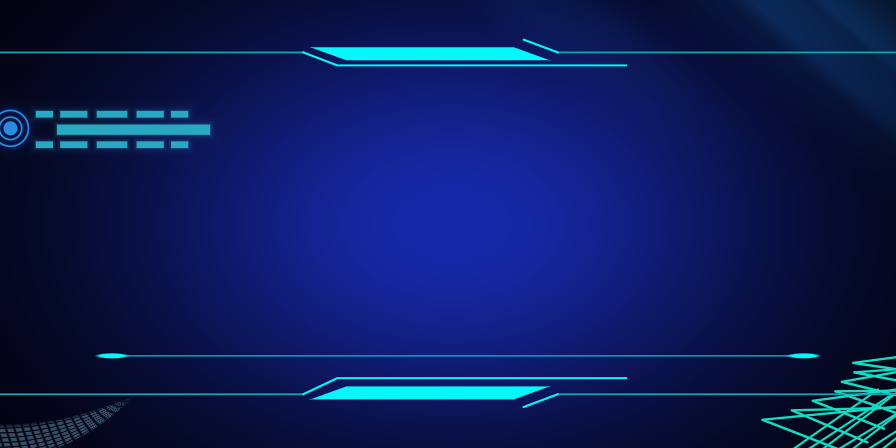
Give the GLSL for this background, as a WebGL 1 fragment shader.

```glsl
precision highp float;
uniform vec2 u_resolution;

const vec3 CYAN = vec3(0.02, 0.97, 0.98);
const vec3 TEAL = vec3(0.16, 0.66, 0.76);

float hash(float n) {
  n = fract(n * 0.1031);
  n *= n + 33.33;
  return fract(n * (n + n));
}

// Antialiased coverage of a signed distance
float cover(float d) {
  return clamp(0.5 - d * u_resolution.y, 0.0, 1.0);
}

float stroke(vec2 p, vec2 a, vec2 b, float halfWidth) {
  vec2 ab = b - a;
  float t = clamp(dot(p - a, ab) / dot(ab, ab), 0.0, 1.0);
  return cover(length(p - a - ab * t) - halfWidth);
}

float box(vec2 p, vec2 center, vec2 halfSize) {
  vec2 d = abs(p - center) - halfSize;
  return max(d.x, d.y);
}

vec3 backdrop(vec2 p) {
  vec2 d = p - vec2(1.01, 0.5);
  float glow = exp(-1.94 * d.x * d.x - 4.2 * d.y * d.y);
  vec3 col = mix(vec3(0.004, 0.007, 0.035), vec3(0.09, 0.16, 0.67), glow);

  // Diagonal light beams from the upper right corner
  float s = dot(p - vec2(2.0, 1.0), vec2(0.66, 0.75));
  float fade = smoothstep(0.5, 1.0, p.y);
  float beam = 0.45 * smoothstep(-0.38, -0.2, s);
  beam += 0.35 * smoothstep(-0.25, -0.21, s) * smoothstep(-0.02, -0.2, s);
  beam += 0.3 * smoothstep(-0.13, -0.11, s) * smoothstep(0.0, -0.1, s);
  beam += 0.2 * smoothstep(-0.66, -0.55, s) * smoothstep(-0.38, -0.5, s) * fade;
  return col + beam * (0.35 + 0.65 * fade) * vec3(0.03, 0.16, 0.27);
}

// Mirrored header and footer frame: x = thin rails, y = bright parts
vec2 frame(vec2 p) {
  vec2 q = vec2(p.x, abs(p.y - 0.5015));
  float inner = p.y > 0.5 ? 0.3525 : 0.3455;
  float rails = stroke(q, vec2(-0.1, 0.3815), vec2(0.677, 0.3815), 0.0019);
  rails = max(rails, stroke(q, vec2(1.245, 0.3815), vec2(2.1, 0.3815), 0.0019));
  float bright = stroke(q, vec2(0.677, 0.3815), vec2(0.753, inner), 0.0024);
  bright = max(bright, stroke(q, vec2(0.753, inner), vec2(1.398, inner), 0.0022));
  bright = max(bright, stroke(q, vec2(1.245, 0.3815), vec2(1.169, 0.41), 0.0024));
  float skewed = q.x + (q.y - 0.364) * 2.76;
  float plate = max((abs(skewed - 1.0) - 0.227) / 2.94, abs(q.y - 0.3785) - 0.0145);
  return vec2(rails, max(bright, cover(plate)));
}

// Dashed rows around a solid bar
float gauge(vec2 p) {
  float d = box(p, vec2(0.298, 0.7105), vec2(0.171, 0.0115));
  vec2 q = vec2(p.x, abs(p.y - 0.711));
  for (int i = 0; i < 5; i++) {
    float j = float(i) - 2.0;
    float x = 0.25 + 0.0885 * j - 0.00326 * j * j * j;
    d = min(d, box(q, vec2(x, 0.034), vec2(0.034 - 0.0037 * j * j, 0.0075)));
  }
  return d;
}

// Curved ribbon of small cells
float mesh(vec2 p) {
  float low = -0.03 + 1.6 * p.x * p.x;
  float high = 0.055 + 0.7 * p.x * p.x;
  float v = (p.y - low) / max(high - low, 0.004);
  vec2 cell = abs(fract(vec2(p.x * 54.0 + v * 1.5, v * 8.0)) - 0.5);
  float dots = smoothstep(0.48, 0.25, max(cell.x, cell.y));
  float inside = smoothstep(0.0, 0.12, v) * smoothstep(1.0, 0.85, v);
  return dots * inside * smoothstep(0.31, 0.24, p.x);
}

// Fan of jagged spikes pointing left, crossed by rising strokes
float shards(vec2 p) {
  float m = 0.0;
  for (int i = 0; i < 7; i++) {
    float f = float(i) / 6.0;
    float h = hash(float(i) + 3.0);
    vec2 tip = mix(vec2(1.92, 0.19), vec2(1.702, 0.063), vec2(f * f, f));
    tip.x -= 0.03 * h * (1.0 - f);
    vec2 end = mix(vec2(2.04, tip.y - 0.02), vec2(1.89, -0.01), f * f);
    m = max(m, stroke(p, tip, vec2(2.04, tip.y + 0.035 * h), 0.0026));
    m = max(m, stroke(p, tip, end, 0.0028));
    float x = 1.76 + 0.2 * f;
    m = max(m, stroke(p, vec2(x, -0.01), vec2(x + 0.2, 0.11 + 0.04 * h), 0.0024));
  }
  return m;
}

void main() {
  vec2 p = gl_FragCoord.xy / u_resolution * vec2(2.0, 1.0);
  vec3 col = backdrop(p);

  col = mix(col, vec3(0.3, 0.43, 0.52), 0.7 * mesh(p));
  col = mix(col, vec3(0.08, 0.86, 0.76), shards(p));

  vec2 parts = frame(p);
  col = mix(col, vec3(0.05, 0.66, 0.7), parts.x);
  col = mix(col, CYAN, parts.y);

  // Lower divider with oval ends
  float divider = stroke(p, vec2(0.25, 0.2057), vec2(1.794, 0.2057), 0.0017);
  col = mix(col, vec3(0.04, 0.62, 0.75), divider);
  vec2 oval = vec2(abs(p.x - 1.022) - 0.772, (p.y - 0.2057) * 6.0);
  col = mix(col, CYAN, cover((length(oval) - 0.033) / 6.0));

  // Gauge and its round target, each with a soft halo
  float bars = gauge(p);
  col += 0.22 * TEAL * exp(-max(bars, 0.0) * 180.0);
  col = mix(col, TEAL, cover(bars));
  float r = length(p - vec2(0.0234, 0.7135));
  float target = min(r - 0.0155, min(abs(r - 0.025), abs(r - 0.040)) - 0.0019);
  col += vec3(0.02, 0.08, 0.2) * exp(-max(target, 0.0) * 120.0);
  col = mix(col, vec3(0.16, 0.55, 0.88), cover(target));

  gl_FragColor = vec4(col, 1.0);
}
```
